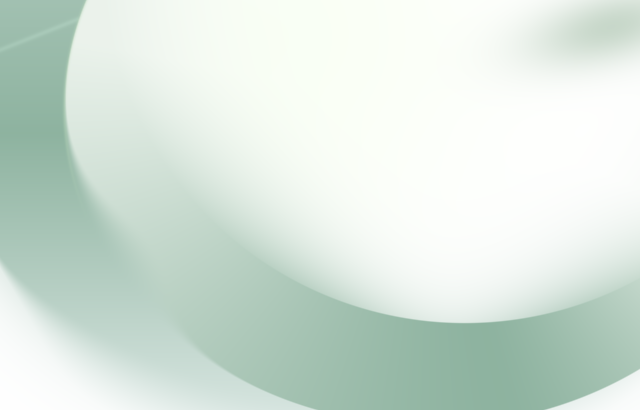
This background is drawn by a Shadertoy shader. Its source:

```glsl
#define DEEP_GREEN vec3(0.555, 0.700, 0.625)
#define MIST_GREEN vec3(0.835, 0.893, 0.872)
#define PALE_SAGE vec3(0.920, 0.950, 0.922)
#define CREAM vec3(0.978, 1.000, 0.960)
#define SHADOW_SAGE vec3(0.755, 0.825, 0.765)
#define BOWL_CENTER vec2(1.051, 0.736)
#define BOWL_RADII vec2(0.894, 0.774)
#define DISC_CENTER vec2(1.134, 1.096)
#define DISC_RADIUS 0.884
#define RING_CENTER vec2(0.874, 0.919)
#define RING_RADIUS 1.041

float bell(float x, float width) {
    return exp(-x * x / (width * width));
}

float ellipseDistance(vec2 q, vec2 radii) {
    float k = length(q / radii);
    return k * (k - 1.0) / max(length(q / (radii * radii)), 1e-4);
}

float segmentDistance(vec2 p, vec2 a, vec2 b) {
    vec2 ab = b - a;
    return length(p - a - ab * clamp(dot(p - a, ab) / dot(ab, ab), 0.0, 1.0));
}

// Outer ring: green on the left, dissolving into white at the bottom
vec3 outerRing(vec2 p) {
    float below = max(0.675 - p.y, 0.0) / 0.675;
    float above = max(p.y - 0.675, 0.0) / 0.325;
    vec3 green = mix(DEEP_GREEN, MIST_GREEN, below + 0.28 * above);

    float streak = segmentDistance(p, vec2(-0.02, 0.87), vec2(0.19, 0.953));
    green += 0.045 * bell(streak, 0.006);

    float d = length(p - RING_CENTER) - RING_RADIUS;
    float softness = mix(0.012, 0.13, smoothstep(0.40, 0.03, p.y));
    float cover = 1.0 - smoothstep(-softness, softness, d);
    float halo = 0.36 * exp(-max(d, 0.0) / 0.075);
    return mix(vec3(1.0), green, max(cover, halo));
}

// Bowl band: shade follows the angle from straight down, left positive
vec3 bowlBand(float angle) {
    float turn = angle + 0.244;
    float span = turn > 0.0 ? 2.0 : 0.96;
    float lightness = pow(min(abs(turn) / span, 1.0), 1.4);
    return mix(DEEP_GREEN, PALE_SAGE, lightness);
}

// Bright disc: glows inward from its rim, crisp at the bottom only
vec3 brightDisc(vec2 p, vec3 band, float pixel) {
    float depth = DISC_RADIUS - length(p - DISC_CENTER);
    float side = p.x - 1.1;
    float glowWidth = 0.081 + 0.295 * side * side;
    float rimLight = 0.74 * bell(side, 0.305);
    float glow = mix(rimLight, 1.0, 1.0 - exp(-max(depth, 0.0) / glowWidth));

    float warmth = bell(length((p - vec2(0.72, 0.92)) * vec2(1.0, 0.9)), 0.48);
    vec3 surface = mix(vec3(1.0), CREAM, warmth);

    // Slanted shadow in the upper right
    vec2 q = mat2(0.97, -0.24, 0.24, 0.97) * (p - vec2(1.494, 0.935));
    float shadow = bell(q.x, 0.21) * bell(q.y, 0.085);
    surface = mix(surface, SHADOW_SAGE, 0.9 * shadow);

    float cover = smoothstep(-pixel, pixel, depth);
    return mix(band, surface, glow * cover);
}

void mainImage(out vec4 fragColor, in vec2 fragCoord) {
    vec2 p = fragCoord / iResolution.y;
    float pixel = 1.0 / iResolution.y;

    vec2 q = p - BOWL_CENTER;
    float angle = atan(-q.x, -q.y);
    float edge = ellipseDistance(q, BOWL_RADII);

    vec3 bowl = brightDisc(p, bowlBand(angle), pixel);

    // The bowl edge melts into the ring at the lower left
    float feather = pixel + 0.11 * bell(angle - 1.12, 0.25);
    float cover = smoothstep(pixel, -feather, edge);
    vec3 color = mix(outerRing(p), bowl, cover);

    // Thin green-tinted rim on the left
    float rim = bell(edge, 0.004) * smoothstep(1.2, 1.6, angle);
    color = mix(color, vec3(0.74, 0.85, 0.74), 0.4 * rim);

    fragColor = vec4(clamp(color, 0.0, 1.0), 1.0);
}
```
